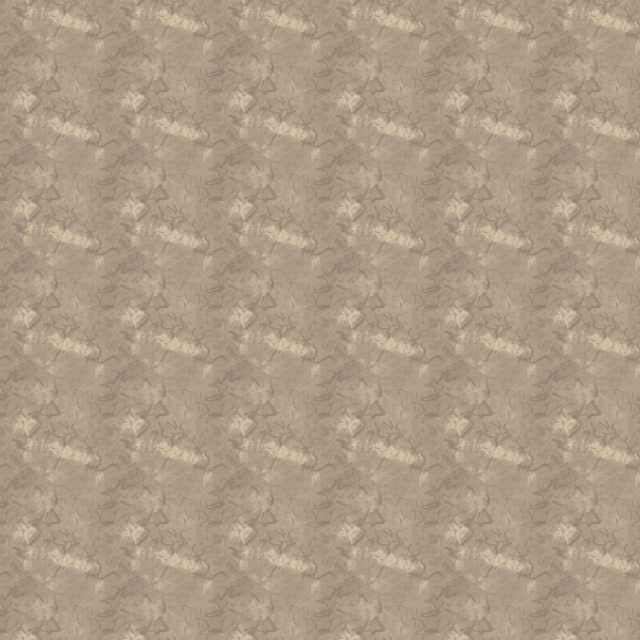
Give the GLSL for this texture, as a three.js fragment shader.

```glsl
// Weathered sandy plaster, a square tile repeated just under six times each way.
// Gradient noise that wraps on the tile gives mottling, grain, flakes and cracks;
// ragged ellipses place the pale worn spots, and a sideways ramp leaves soft seams.

varying vec2 vUv;

vec2 gradientAt(vec2 cell, float period) {
  cell = floor(mod(cell + 0.5, period));
  float angle = 6.2832 * fract(sin(dot(cell, vec2(127.1, 311.7)) + period * 7.3) * 43758.5);
  return vec2(cos(angle), sin(angle));
}

// Gradient noise with a whole number of cells per tile
float noise(vec2 p, float period) {
  p *= period;
  vec2 i = floor(p);
  vec2 f = p - i;
  vec2 u = f * f * f * (f * (f * 6.0 - 15.0) + 10.0);
  vec2 e = vec2(1.0, 0.0);
  float a = dot(gradientAt(i, period), f);
  float b = dot(gradientAt(i + e.xy, period), f - e.xy);
  float c = dot(gradientAt(i + e.yx, period), f - e.yx);
  float d = dot(gradientAt(i + e.xx, period), f - e.xx);
  return mix(mix(a, b, u.x), mix(c, d, u.x), u.y);
}

float fbm(vec2 p, float period) {
  float sum = 0.0;
  float amplitude = 0.6;
  for (int i = 0; i < 4; i++) {
    sum += amplitude * noise(p, period);
    period *= 2.0;
    amplitude *= 0.55;
  }
  return sum;
}

// Ragged ellipse that wraps on the tile
float wornSpot(vec2 p, vec2 centre, vec2 radii, float slope, float ragged) {
  vec2 d = fract(p - centre + 0.5) - 0.5;
  d.y -= slope * d.x;
  return 1.0 - smoothstep(0.35, 1.25, length(d / radii) + ragged);
}

// Thin broken line along the zero level of warped noise
float crack(vec2 p, float period, float width) {
  float line = 1.0 - smoothstep(0.25 * width, width, abs(noise(p, period)));
  return line * smoothstep(0.0, 0.22, noise(p + 0.41, 5.0));
}

void main() {
  // Tile coordinates, counted from the upper left
  vec2 p = vec2(vUv.x, 1.0 - vUv.y) * 5.925;
  vec2 warp = vec2(noise(p + 0.13, 9.0), noise(p + 0.57, 9.0));
  vec2 q = p + 0.05 * warp + 0.018 * vec2(noise(p, 22.0), noise(p + 0.3, 22.0));

  // Sideways ramp: darker left, lighter right, then a quick fall at the seam
  float x = fract(p.x + 0.018 * warp.x);
  float ramp = smoothstep(0.0, 0.75, x) * (1.0 - smoothstep(0.95, 1.0, x));

  // Mottling, flaked layers and fine grain
  float tone = 0.34 + 0.26 * ramp;
  tone += 0.75 * fbm(p + 0.21, 4.0);
  tone += 0.2 * (smoothstep(-0.04, 0.04, fbm(q + 0.37, 5.0)) - 0.5);
  tone += 0.32 * noise(p + 0.11, 26.0) + 0.28 * noise(p, 41.0);

  // Relief lit from the upper left
  float relief = fbm(q, 12.0) - fbm(q + vec2(0.012, 0.016), 12.0);
  tone += 0.65 * relief;

  // Worn spots
  float ragged = 1.5 * fbm(q + 0.63, 11.0);
  float worn = wornSpot(p, vec2(0.23, 0.92), vec2(0.13, 0.11), 0.0, ragged);
  worn = max(worn, 0.95 * wornSpot(p, vec2(0.28, 0.12), vec2(0.075, 0.06), 0.0, ragged));
  worn = max(worn, 0.8 * wornSpot(p, vec2(0.26, 0.235), vec2(0.05, 0.06), 0.0, ragged));
  worn = max(worn, wornSpot(p, vec2(0.63, 0.19), vec2(0.22, 0.065), 0.22, 1.3 * ragged));
  worn = max(worn, wornSpot(p, vec2(0.71, 0.225), vec2(0.11, 0.05), 0.4, ragged));
  worn = max(worn, 0.65 * wornSpot(p, vec2(0.45, 0.41), vec2(0.08, 0.06), 0.3, 1.5 * ragged));
  worn = max(worn, 0.75 * wornSpot(p, vec2(0.91, 0.42), vec2(0.05, 0.07), -0.6, ragged));
  worn = max(worn, 0.5 * wornSpot(p, vec2(0.43, 0.65), vec2(0.1, 0.12), 0.0, 1.6 * ragged));
  worn = max(worn, 0.45 * wornSpot(p, vec2(0.71, 0.8), vec2(0.06, 0.05), 0.0, ragged));
  worn *= clamp(0.85 + 0.8 * noise(p + 0.77, 30.0) + 1.2 * relief, 0.0, 1.0);

  // Cracks and small pits
  float cracks = max(crack(q, 6.0, 0.11), 0.8 * crack(q + 0.29, 10.0, 0.14));
  float pits = smoothstep(0.3, 0.5, noise(q + 0.83, 24.0));
  float dark = max(cracks, 0.7 * pits) * (1.0 - 0.75 * worn);

  vec3 shade = vec3(0.63, 0.56, 0.49);
  vec3 sand = vec3(0.73, 0.65, 0.56);
  vec3 pale = vec3(0.85, 0.77, 0.665);
  vec3 crevice = vec3(0.50, 0.44, 0.39);

  vec3 colour = mix(shade, sand, clamp(tone, -0.4, 1.5));
  colour = mix(colour, pale, 0.9 * worn);
  colour = mix(colour, crevice, 0.5 * dark);
  gl_FragColor = vec4(colour, 1.0);
}
```
